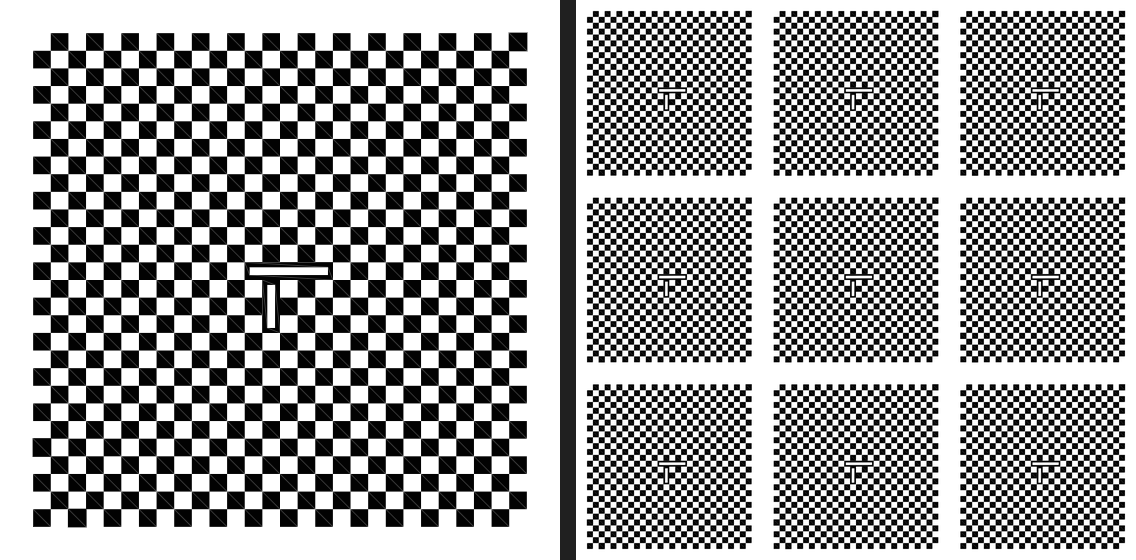
Left: one tile. Right: repeated 3 by 3.
Give the GLSL for this pattern, as a Shadertoy shader.

```glsl
// Black and white checkerboard with hairline diagonals, a plain margin and two framed bars.

const float CELLS = 28.0;        // cells across and down
const float MARGIN = 0.0592;     // white border, in canvas units
const float CELL = (1.0 - 2.0 * MARGIN) / CELLS;
const float HAIR = 0.0016 / CELL; // hairline width, in cells
const float FRAME = 0.28;        // bar frame thickness, in cells
const float SWELL = 0.03;        // growth of the oversized squares, in cells
const vec3 PAPER = vec3(1.0);
const vec3 INK = vec3(0.006);
const vec3 SEAM = vec3(0.24);
const vec2 OVERSIZED[3] = vec2[3](vec2(27.0, 27.0), vec2(0.0, 4.0), vec2(2.0, 0.0));

// Coverage of a signed distance, smoothed over one pixel.
float cover(float d, float px) {
    return clamp(0.5 - d / px, 0.0, 1.0);
}

float boxDist(vec2 p, vec2 lo, vec2 hi) {
    vec2 d = abs(p - 0.5 * (lo + hi)) - 0.5 * (hi - lo);
    return length(max(d, 0.0)) + min(max(d.x, d.y), 0.0);
}

float segDist(vec2 p, vec2 a, vec2 b) {
    vec2 pa = p - a, ba = b - a;
    return length(pa - ba * clamp(dot(pa, ba) / dot(ba, ba), 0.0, 1.0));
}

// Signed distance to the nearest cell edge, alternating per cell.
vec2 alternate(vec2 p) {
    return abs(mod(p - 0.5, 2.0) - 1.0) - 0.5;
}

float checker(vec2 p, float px) {
    vec2 inside = clamp(p, 0.5, CELLS - 0.5);
    vec2 s = clamp(2.0 * alternate(inside) / px, -1.0, 1.0);
    float ink = (0.5 + 0.5 * s.x * s.y) * cover(boxDist(p, vec2(0.0), vec2(CELLS)), px);
    for (int i = 0; i < 3; i++) {
        vec2 lo = OVERSIZED[i];
        ink = max(ink, cover(boxDist(p, lo - SWELL, lo + 1.0 + SWELL), px));
    }
    return ink;
}

// Framed bar: black surround, white core, one slanted seam on each side.
vec3 drawBar(vec3 col, vec2 p, vec2 lo, vec2 hi, float px) {
    vec2 coreLo = lo + FRAME, coreHi = hi - FRAME;
    vec2 outerTL = vec2(lo.x, hi.y), outerBR = vec2(hi.x, lo.y);
    float seam = min(
        min(segDist(p, outerTL, coreHi), segDist(p, outerTL, coreLo)),
        min(segDist(p, coreLo, outerBR), segDist(p, coreHi, outerBR)));
    vec3 frame = mix(INK, SEAM, cover(seam - 0.5 * HAIR, px));
    col = mix(col, frame, cover(boxDist(p, lo, hi), px));
    return mix(col, PAPER, cover(boxDist(p, coreLo, coreHi), px));
}

void mainImage(out vec4 fragColor, in vec2 fragCoord) {
    vec2 p = (fragCoord / iResolution.xy - MARGIN) / CELL;
    float px = 1.0 / (min(iResolution.x, iResolution.y) * CELL);

    // Board with a falling diagonal in every black cell
    float diagonal = abs(mod(p.x + p.y, 2.0) - 1.0) * inversesqrt(2.0);
    vec3 square = mix(INK, SEAM, cover(diagonal - 0.5 * HAIR, px));
    vec3 col = mix(PAPER, square, checker(p, px));

    // Central bars, aligned to whole cells
    col = drawBar(col, p, vec2(12.0, 14.0), vec2(17.0, 15.0), px);
    col = drawBar(col, p, vec2(13.0, 11.0), vec2(14.0, 14.0), px);

    fragColor = vec4(col, 1.0);
}
```
